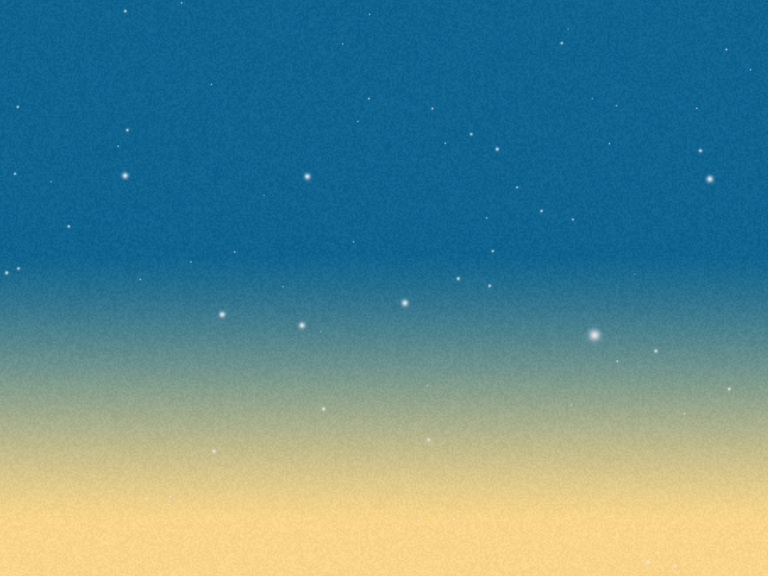
This background is drawn by a Shadertoy shader. Its source:

```glsl
// Dusk sky: deep blue fading into warm sand, with soft scattered stars and fine grain.

#define SKY_BLUE vec3(0.058, 0.395, 0.565)
#define SAND vec3(0.972, 0.835, 0.540)
#define STAR_TINT vec3(0.95, 0.92, 0.94)
#define FADE_TOP 0.555
#define FADE_BOTTOM 0.10
#define SMALL_STARS 68
#define BRIGHT_STARS 7
#define GRAIN_ROWS 340.0
#define GRAIN_AMOUNT 0.055
#define STAR_SEED 17.0

float hash(vec2 p) {
    vec3 q = fract(vec3(p.xyx) * 0.1031);
    q += dot(q, q.yzx + 33.33);
    return fract((q.x + q.y) * q.z);
}

float valueNoise(vec2 p) {
    vec2 cell = floor(p);
    vec2 f = smoothstep(0.0, 1.0, fract(p));
    float low = mix(hash(cell), hash(cell + vec2(1.0, 0.0)), f.x);
    float high = mix(hash(cell + vec2(0.0, 1.0)), hash(cell + 1.0), f.x);
    return mix(low, high, f.y);
}

vec3 skyGradient(float height) {
    float t = clamp((FADE_TOP - height) / (FADE_TOP - FADE_BOTTOM), 0.0, 1.0);
    return mix(SKY_BLUE, SAND, mix(t, smoothstep(0.0, 1.0, t), 0.3));
}

// Round glow; its radius never falls below the sampling step.
float starGlow(vec2 offset, float radius) {
    float r = max(radius, 0.6 / iResolution.y);
    return exp(-dot(offset, offset) / (r * r));
}

// Faint points spread over the whole canvas.
float smallStars(vec2 p, float aspect) {
    float light = 0.0;
    for (int i = 0; i < SMALL_STARS; i++) {
        float id = float(i) + STAR_SEED;
        vec2 center = vec2(hash(vec2(id, 1.7)) * aspect, hash(vec2(id, 5.3)));
        float size = hash(vec2(id, 9.1));
        float radius = mix(0.0014, 0.0033, size * size * size);
        light = max(light, mix(0.3, 0.85, size) * starGlow(p - center, radius));
    }
    return light;
}

// Larger glows on a wave across the middle, drawn together left of its crest.
float brightStars(vec2 p, float aspect) {
    float light = 0.0;
    for (int i = 0; i < BRIGHT_STARS; i++) {
        float k = float(i);
        float pull = 0.18 * exp(-0.9 * (k - 3.5) * (k - 3.5));
        float x = 0.163 + 0.127 * k - pull;
        float y = 0.53 + 0.165 * cos(2.05 * k);
        float radius = mix(0.0050, 0.0088, exp(-2.0 * (k - 5.0) * (k - 5.0)));
        light = max(light, 0.92 * starGlow(p - vec2(x * aspect, y), radius));
    }
    return light;
}

void mainImage(out vec4 fragColor, in vec2 fragCoord) {
    vec2 p = fragCoord / iResolution.y;
    float aspect = iResolution.x / iResolution.y;

    vec3 color = skyGradient(p.y);
    color += GRAIN_AMOUNT * (valueNoise(p * GRAIN_ROWS) - 0.5);

    float light = max(smallStars(p, aspect), brightStars(p, aspect));
    color = mix(color, STAR_TINT, light);

    fragColor = vec4(clamp(color, 0.0, 1.0), 1.0);
}
```
